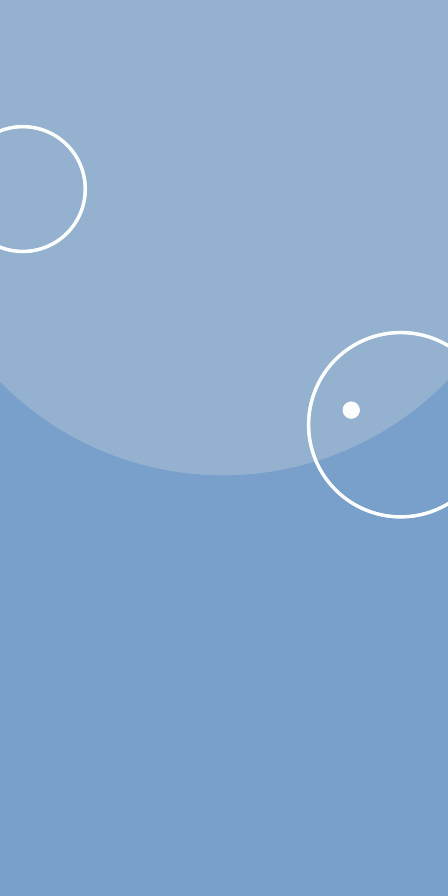
Give the GLSL for this background, as a Shadertoy shader.

```glsl
// Antialiased coverage of a signed distance
float coverage(float dist, float pixel) {
    return 1.0 - smoothstep(-0.5 * pixel, 0.5 * pixel, dist);
}

float disc(vec2 p, vec2 center, float radius) {
    return length(p - center) - radius;
}

float ring(vec2 p, vec2 center, float radius, float halfWidth) {
    return abs(disc(p, center, radius)) - halfWidth;
}

void mainImage(out vec4 fragColor, in vec2 fragCoord) {
    // Canvas width is one unit
    vec2 p = fragCoord / iResolution.x;
    float pixel = 1.0 / iResolution.x;

    // Blue ground with a large pale disc hanging from the top
    vec3 color = vec3(0.475, 0.627, 0.798);
    float paleDisc = disc(p, vec2(0.498, 1.637), 0.698);
    color = mix(color, vec3(0.582, 0.699, 0.812), coverage(paleDisc, pixel));

    // White outlines and a small dot
    float marks = ring(p, vec2(0.051, 1.578), 0.1393, 0.004);
    marks = min(marks, ring(p, vec2(0.8945, 1.052), 0.2057, 0.004));
    marks = min(marks, disc(p, vec2(0.784, 1.0846), 0.0192));
    color = mix(color, vec3(0.99, 0.995, 0.995), coverage(marks, pixel));

    fragColor = vec4(color, 1.0);
}
```
